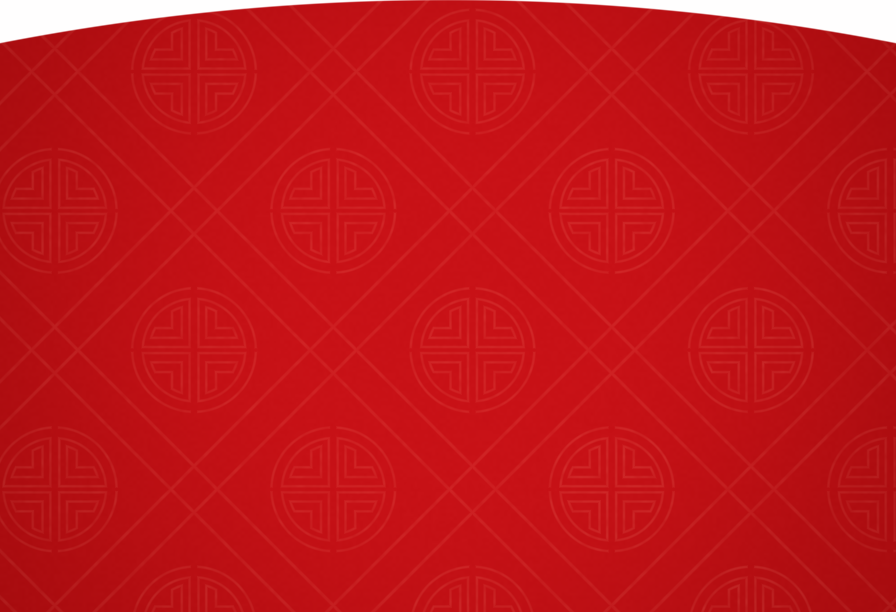
Give the GLSL for this pattern, as a WebGL 1 fragment shader.

```glsl
precision highp float;
// Red festive panel with a shallow arched top: staggered round fretwork
// medallions inside a lattice of paired diagonal lines, drawn as faint worn
// strokes from distance functions over a soft radial gradient.

uniform vec2 u_resolution;

// Layout, in canvas heights from the canvas centre
const float PERIOD = 0.4550;
const vec2 ORIGIN = vec2(0.040, -0.072);
const float ARCH_TOP = 0.5;
const float ARCH_RADIUS = 3.83;

// Motif, in repeats
const float LATTICE_GAP = 0.083;
const float LATTICE_HALF_WIDTH = 0.0055;
const float STROKE_HALF_WIDTH = 0.0042;
const float OUTER_RADIUS = 0.222;
const float INNER_RADIUS = 0.184;
const float KEY_RADIUS = 0.160;
const float KEY_NEAR = 0.044;
const float KEY_FAR = 0.079;
const vec2 AXIS_GAP = vec2(0.016, 0.011);

// Colours and strengths
const vec3 RED_CENTRE = vec3(0.785, 0.068, 0.088);
const vec3 RED_EDGE = vec3(0.620, 0.040, 0.050);
const vec3 STROKE_COLOUR = vec3(0.860, 0.250, 0.230);
const vec3 PAPER = vec3(1.0, 0.995, 0.995);
const float LATTICE_STRENGTH = 0.40;
const float MEDALLION_STRENGTH = 0.46;
const float WEAR = 0.45;
const float WEAR_SCALE = 42.0;
const float GRAIN = 0.008;

float hash(vec2 p) {
  return fract(sin(dot(p, vec2(127.1, 311.7))) * 43758.545);
}

float valueNoise(vec2 p) {
  vec2 cell = floor(p);
  vec2 f = fract(p);
  f = f * f * (3.0 - 2.0 * f);
  float low = mix(hash(cell), hash(cell + vec2(1.0, 0.0)), f.x);
  float high = mix(hash(cell + vec2(0.0, 1.0)), hash(cell + 1.0), f.x);
  return mix(low, high, f.y);
}

float stroke(float dist, float halfWidth, float pixel) {
  return 1.0 - smoothstep(halfWidth - pixel, halfWidth + pixel, dist);
}

// Distance to the paired diagonals running both ways
float latticeDistance(vec2 q) {
  vec2 diagonal = vec2(q.x + q.y, q.x - q.y);
  vec2 d = abs(abs(fract(diagonal) - 0.5) - LATTICE_GAP);
  return min(d.x, d.y) * 0.7071;
}

// Distance to the strokes of one medallion, folded into one quadrant
float medallionDistance(vec2 m) {
  vec2 a = abs(m);
  float r = length(m);
  vec2 toAxis = AXIS_GAP - a;
  float axes = max(toAxis.x, toAxis.y);

  float ring = max(abs(r - OUTER_RADIUS), axes);
  float quadrant = abs(max(r - INNER_RADIUS, axes));
  float nearest = min(a.x, a.y);
  float key = max(KEY_NEAR - nearest, nearest - KEY_FAR);
  key = abs(max(key, r - KEY_RADIUS));
  return min(ring, min(quadrant, key));
}

void main() {
  vec2 p = (gl_FragCoord.xy - 0.5 * u_resolution) / u_resolution.y;
  float canvasPixel = 1.0 / u_resolution.y;
  float pixel = canvasPixel / PERIOD;

  // Radial shading
  float shade = smoothstep(0.2, 1.15, length(p * vec2(1.0, 0.95)));
  vec3 colour = mix(RED_CENTRE, RED_EDGE, shade);

  // Two interleaved square grids give the staggered medallions
  vec2 q = (p - ORIGIN) / PERIOD;
  vec2 cellA = floor(q + 0.5);
  vec2 cellB = floor(q) + 0.5;
  bool nearA = length(q - cellA) < length(q - cellB);
  vec2 cell = nearA ? cellA : cellB;

  // Faint strokes with uneven wear
  float lattice = stroke(latticeDistance(q), LATTICE_HALF_WIDTH, pixel);
  float medallion = stroke(medallionDistance(q - cell), STROKE_HALF_WIDTH, pixel);
  float cellFade = 0.88 + 0.24 * hash(cell + 7.3);
  float ink = max(lattice * LATTICE_STRENGTH,
                  medallion * MEDALLION_STRENGTH * cellFade);
  ink *= 1.0 - WEAR * valueNoise(q * WEAR_SCALE);
  vec3 strokeColour = STROKE_COLOUR * mix(1.0, 0.82, shade);
  colour = mix(colour, strokeColour, ink);
  colour += GRAIN * (valueNoise(p * 170.0) - 0.5);

  // Arched top edge
  float arch = length(p - vec2(0.0, ARCH_TOP - ARCH_RADIUS)) - ARCH_RADIUS;
  colour = mix(colour, PAPER, smoothstep(-canvasPixel, canvasPixel, arch));

  gl_FragColor = vec4(colour, 1.0);
}
```
